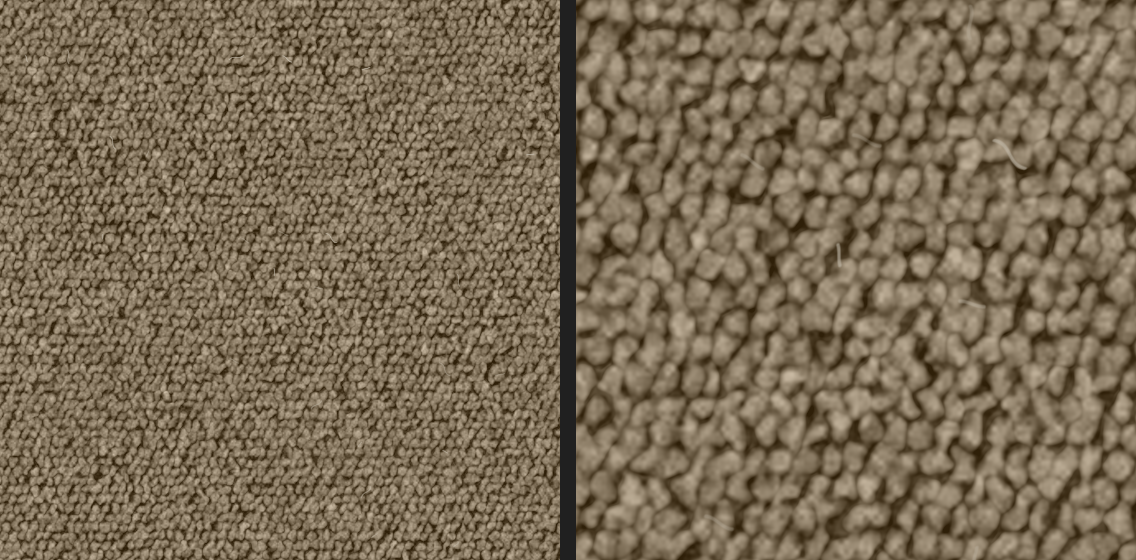
Left, the full canvas; right, a detail of the centre.
Write a three.js fragment shader that draws this texture.

```glsl
// Woven wool upholstery: fuzzy beige-brown tufts in staggered rows with dark gaps.
varying vec2 vUv;

const vec3 GAP_COLOR = vec3(0.18, 0.12, 0.03);
const vec3 WOOL_COLOR = vec3(0.72, 0.66, 0.57);
const vec3 LINT_COLOR = vec3(0.78, 0.75, 0.69);
const vec2 TUFTS = vec2(64.0, 60.0);      // tufts across and up
const vec2 TUFT_RADII = vec2(0.64, 0.45); // along and across, in cells
const float JITTER = 0.3;
const float LEAN = 1.1;                   // mean tuft angle, radians
const float LEAN_SPREAD = 1.3;
const float MERGE = 4.5;                  // higher parts the tufts more sharply
const float BEND = 0.42;                  // irregularity of tuft outlines, in cells
const float DRIFT = 0.3;                  // waviness of the rows, in cells
const float FUZZ = 0.7;                   // raggedness of tuft heights
const float MEAN_TONE = 0.62;
const float MEAN_BODY = 0.65;
const float RELIEF = 0.52;
const float GAP_DEPTH = 0.12;
const float TINT = 0.11;
const float FIBRE = 0.3;
const float GRAIN = 0.22;
const float LINT_CELLS = 13.0;
const float LINT_SHARE = 0.14;

float hash(vec2 p) {
  vec3 q = fract(vec3(p.xyx) * 0.1031);
  q += dot(q, q.yzx + 33.33);
  return fract((q.x + q.y) * q.z);
}

vec2 hash2(vec2 p) {
  return vec2(hash(p + 11.7), hash(p + 83.1));
}

float noise(vec2 p) {
  vec2 i = floor(p);
  vec2 f = fract(p);
  f = f * f * (3.0 - 2.0 * f);
  return mix(mix(hash(i), hash(i + vec2(1.0, 0.0)), f.x),
             mix(hash(i + vec2(0.0, 1.0)), hash(i + vec2(1.0, 1.0)), f.x), f.y);
}

// Centred two-channel noise for bending positions.
vec2 bend(vec2 p) {
  return vec2(noise(p), noise(p + 57.0)) - 0.5;
}

vec2 rotate(vec2 p, float angle) {
  float c = cos(angle);
  float s = sin(angle);
  return vec2(c * p.x + s * p.y, c * p.y - s * p.x);
}

// Softly merged tufts: x = height, y = tint, z = upper-side light.
vec3 tuftField(vec2 p) {
  float total = 0.0001;
  vec2 traits = vec2(0.0);
  for (int j = -1; j <= 1; j++) {
    for (int i = -1; i <= 1; i++) {
      float row = floor(p.y) + float(j);
      float shift = 0.5 * mod(row, 2.0);
      vec2 id = vec2(floor(p.x - shift) + float(i), row);
      vec2 center = id + vec2(0.5 + shift, 0.5) + JITTER * (hash2(id) - 0.5);
      vec2 offset = p - center;
      vec2 local = rotate(offset, LEAN + LEAN_SPREAD * (hash(id + 41.0) - 0.5));
      vec2 e = local / (TUFT_RADII * mix(0.92, 1.08, hash(id + 59.0)));
      float weight = exp(MERGE * (1.0 - dot(e, e)));
      float h = hash(id + 127.0);
      float tint = h - 0.5 + 0.9 * smoothstep(0.95, 1.0, h);
      traits += weight * vec2(tint, offset.y - 0.4 * offset.x);
      total += weight;
    }
  }
  return vec3(log(total) / MERGE, traits / total);
}

// Short wool fibres lying along one of two crossing directions.
float fibres(vec2 uv) {
  float rising = noise(rotate(uv, 0.95) * vec2(95.0, 230.0));
  float falling = noise(rotate(uv, 2.2) * vec2(95.0, 230.0) + 43.0);
  return mix(rising, falling, smoothstep(0.45, 0.75, noise(uv * 45.0 + 7.0))) - 0.5;
}

// Sparse, short, slightly curled pale hairs.
float lint(vec2 uv) {
  vec2 p = uv * LINT_CELLS;
  vec2 id = floor(p);
  vec2 q = fract(p) - 0.5 - 0.4 * (hash2(id + 5.0) - 0.5);
  q = rotate(q, 6.2832 * hash(id + 23.0));
  q.y += 0.03 * sin(q.x * 16.0);
  float halfLength = mix(0.04, 0.2, hash(id + 71.0));
  float d = length(vec2(max(abs(q.x) - halfLength, 0.0), q.y));
  float strength = mix(0.2, 0.7, hash(id + 97.0));
  return step(hash(id + 31.0), LINT_SHARE) * strength * (1.0 - smoothstep(0.004, 0.024, d));
}

void main() {
  // Uneven yarn bends the tuft outlines; a slow drift bends the rows.
  vec2 warp = BEND * bend(vUv * 95.0) + DRIFT * bend(vUv * 14.0 + 3.0);
  vec3 tuft = tuftField(vUv * TUFTS + warp);
  float height = tuft.x + FUZZ * (noise(vUv * 190.0 + 29.0) - 0.5);

  // Broad patches vary the relief; faint weft bands vary the tone.
  float patchNoise = noise(vUv * 7.0 + 19.0);
  float band = noise(vUv * vec2(5.0, 36.0) + 67.0) - 0.5;
  float grain = noise(vUv * 340.0 + 13.0) - 0.5;

  float body = smoothstep(-0.35, 1.05, height);
  float gap = 1.0 - smoothstep(-0.3, 0.2, height);
  float tone = MEAN_TONE + RELIEF * mix(0.85, 1.15, patchNoise) * (body - MEAN_BODY);
  tone += TINT * tuft.y + FIBRE * fibres(vUv) + GRAIN * grain - GAP_DEPTH * gap;
  tone += 0.12 * tuft.z + 0.03 * band;

  vec3 color = mix(GAP_COLOR, WOOL_COLOR, clamp(tone, 0.0, 1.15));
  color = mix(color, LINT_COLOR, lint(vUv));
  gl_FragColor = vec4(color, 1.0);
}
```
